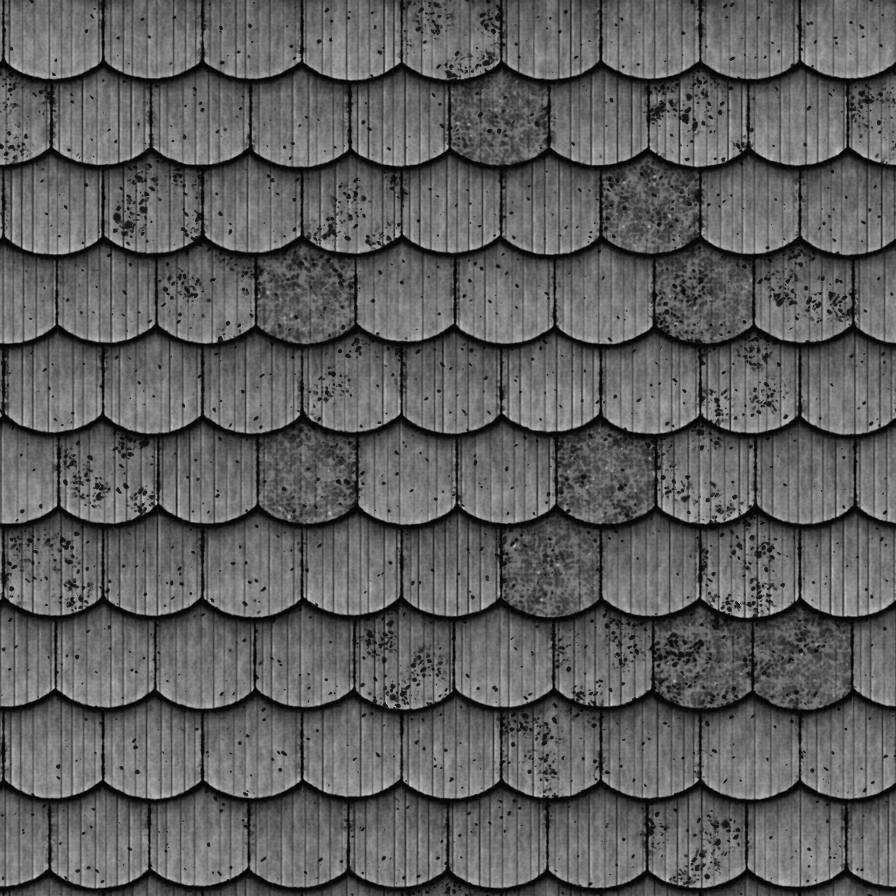
This texture is drawn by a WebGL 2 fragment shader. Its source:

```glsl
#version 300 es
precision highp float;
uniform vec2 u_resolution;
out vec4 fragColor;

#define GRID vec2(9.0, 10.0)
#define SAG 0.215
#define LINE_WIDTH 0.0048
#define JOINT_WIDTH 0.0015
#define GROOVES 8.0
#define TOP_TONE 0.375
#define LOW_TONE 0.515
#define DARK_TONE 0.025
#define DIRTY_SHARE 0.09
#define WORN_SHARE 0.27
#define TAU 6.2831853

float hash(vec2 p) {
    vec3 q = fract(p.xyx * 0.1031);
    q += dot(q, q.yzx + 33.33);
    return fract((q.x + q.y) * q.z);
}

// Seamless cellular noise: distance to the nearest seed, and its random id
vec2 cellular(vec2 p, vec2 count) {
    p *= count;
    vec2 cell = floor(p), best = vec2(9.0, 0.0);
    for (int j = -1; j <= 1; j++)
    for (int i = -1; i <= 1; i++) {
        vec2 c = cell + vec2(i, j), w = mod(c, count);
        vec2 seed = c + 0.1 + 0.8 * vec2(hash(w + 7.1), hash(w + 51.7));
        float d = length(p - seed);
        if (d < best.x) best = vec2(d, hash(w + 93.3));
    }
    return best;
}

// Round pits whose number grows with density
float pits(vec2 p, vec2 count, float density) {
    vec2 c = cellular(p, count);
    float radius = mix(-0.2, 0.45, smoothstep(1.0 - density, 1.1, c.y));
    return 1.0 - smoothstep(radius - 0.14, radius + 0.1, c.x);
}

// Side position -1..1, height of the curved lower edge, and tile id
vec4 tileAt(float x, float row) {
    float r = mod(row, GRID.y);
    float shift = mod(r, 2.0) > 0.5 ? 0.035 : 0.5 + 0.09 * sin(0.37 * r);
    float s = x * GRID.x - shift;
    vec2 id = vec2(mod(floor(s), GRID.x), r);
    float u = 2.0 * fract(s) - 1.0;
    float arc = 2.72 * (1.0 - sqrt(1.0 - 0.6 * u * u));
    return vec4(u, row + SAG * arc + 0.035 * hash(id + 3.3), id);
}

float clearOf(float d, float width) {
    float soft = max(0.0013, 0.8 / u_resolution.y);
    return smoothstep(width - soft, width + soft, d);
}

void main() {
    vec2 p = gl_FragCoord.xy / u_resolution;
    vec2 warped = p + 0.0015 * sin(TAU * vec2(37.0, 29.0) * p.yx + sin(TAU * vec2(17.0, 23.0) * p));
    warped += 0.0004 * sin(TAU * vec2(113.0, 97.0) * p.yx + sin(TAU * vec2(71.0, 83.0) * p));

    // Overlapping courses: each upper tile covers the one below
    float v = (p.y - 0.01 + 0.004 * sin(TAU * p.y + 0.8)) * GRID.y;
    float row = floor(v);
    vec4 tile = tileAt(p.x, row);
    if (v < tile.y) {
        row -= 1.0;
        tile = tileAt(p.x, row);
    }
    vec4 cover = tileAt(p.x, row + 1.0);
    vec2 id = tile.zw;
    float up = (v - tile.y) / GRID.y * mix(1.0, 0.8, tile.x * tile.x);
    float below = (cover.y - v) / GRID.y * mix(1.0, 0.8, cover.x * cover.x);
    float side = (1.0 - abs(tile.x)) * 0.5 / GRID.x;

    // Layered grain, long streaks and soft patches
    float fine = cellular(p, vec2(230.0)).x;
    float grain = 0.45 * cellular(warped, vec2(47.0)).x + 0.3 * cellular(warped, vec2(109.0)).x + 0.25 * fine;
    float rough = mix(grain, cellular(warped, vec2(157.0)).x, 0.35);
    float streak = cellular(warped, vec2(130.0, 18.0)).x;
    float patches = 1.0 - smoothstep(0.1, 0.7, cellular(warped, vec2(17.0)).x);

    // Weathered face, lighter towards its lower rim
    float tone = mix(TOP_TONE, LOW_TONE, smoothstep(0.0, 0.085, below));
    tone += 0.06 * (hash(id + 11.0) - 0.5) + 0.2 * (grain - 0.42) + 0.14 * (streak - 0.45);
    tone += 0.1 * smoothstep(0.011, 0.002, up);

    // Vertical grooves of uneven place and depth, with a light lip
    float across = (0.5 * tile.x + 0.5) * GROOVES;
    vec2 groove = vec2(floor(across), dot(id, vec2(1.0, GRID.x)));
    float offset = fract(across) - 0.5 - 0.4 * (hash(groove + 5.0) - 0.5);
    float depth = (0.2 + 0.65 * hash(groove + 19.0)) * (0.6 + 0.4 * hash(id + 29.0));
    depth *= 0.75 + 0.6 * (streak - 0.2);
    float reach = offset / (GROOVES * GRID.x);
    tone *= 1.0 - depth * (1.0 - clearOf(abs(reach), 0.0008));
    tone += 0.16 * depth * (1.0 - clearOf(abs(reach - 0.0026), 0.0009));

    // Mottled dirt on a few tiles, fading unevenly
    float dirty = step(hash(id + 41.0), DIRTY_SHARE);
    float mottled = mix(0.17, 0.44, smoothstep(0.25, 0.6, rough)) + 0.25 * pits(p, vec2(140.0), 0.25);
    tone = mix(tone, mottled, dirty * (0.55 + 0.35 * patches));

    // Small pits everywhere, soft black clumps on worn tiles
    float worn = max(0.6 * dirty, step(hash(id + 67.0), WORN_SHARE)) * patches;
    float clump = smoothstep(0.4, 0.24, rough) * smoothstep(0.35, 0.9, worn);
    float marks = max(pits(warped, vec2(127.0), 0.24 + 0.4 * worn), pits(warped, vec2(67.0), 0.1 + 0.2 * worn));
    float edgeStain = smoothstep(0.01, 0.0, side) * patches * smoothstep(0.45, 0.3, rough);
    tone = mix(tone, DARK_TONE, max(0.85 * max(marks, clump), 0.7 * edgeStain));

    // Shadow, dark course line pooling at the cusps, lower rim and side joints
    float wobble = 0.0025 * (grain - 0.42);
    tone *= mix(0.5, 1.0, smoothstep(0.001, 0.022, below));
    float lineWidth = LINE_WIDTH * (1.0 + 0.5 * pow(abs(cover.x), 6.0));
    float face = smoothstep(lineWidth - 0.0035, lineWidth + 0.0035, below + wobble);
    face *= clearOf(up + wobble, 0.0015) * clearOf(side + wobble, JOINT_WIDTH);
    tone = mix(DARK_TONE, tone, face) + 0.04 * (fine - 0.4);
    fragColor = vec4(vec3(clamp(tone, 0.0, 1.0)), 1.0);
}
```
